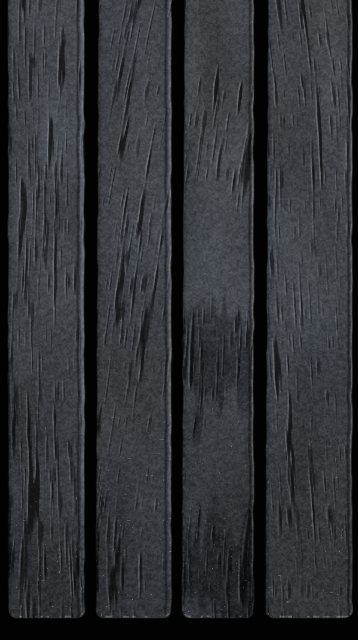
Write a Shadertoy shader that draws this texture.

```glsl
float hash(vec2 p) {
    vec3 q = fract(p.xyx * 0.1031);
    q += dot(q, q.yzx + 33.33);
    return fract((q.x + q.y) * q.z);
}

float noise(vec2 p) {
    vec2 i = floor(p), f = fract(p);
    f = f * f * (3.0 - 2.0 * f);
    return mix(mix(hash(i), hash(i + vec2(1, 0)), f.x),
               mix(hash(i + vec2(0, 1)), hash(i + vec2(1, 1)), f.x), f.y);
}

// Depth of the open pores: long grooves plus short fine scratches
float pores(vec2 p, float density) {
    float groove = noise(p * vec2(85.0, 5.0)) * 0.75 + noise(p * vec2(170.0, 19.0)) * 0.25;
    float scratch = noise(p * vec2(190.0, 13.0) + 40.0);
    float cut = mix(0.95, 0.55, density);
    return max(smoothstep(cut, cut + 0.2, groove),
               0.7 * smoothstep(cut + 0.07, cut + 0.3, scratch));
}

// Distance to a slat that runs off the top and has rounded lower corners
float slatDistance(vec2 p, float left, float right) {
    const float radius = 0.022;
    vec2 halfSize = vec2((right - left) * 0.5, 2.0);
    vec2 d = abs(p - vec2((left + right) * 0.5, 2.061)) - halfSize + radius;
    return length(max(d, 0.0)) + min(max(d.x, d.y), 0.0) - radius;
}

vec3 woodColor(vec2 p, int id, float left, float right, float dist) {
    float seed = float(id) * 7.31 + 3.0;
    float lean = vec4(0.01, 0.13, 0.07, -0.05)[id];
    vec2 q = p + vec2(seed, seed * 2.0);

    // Grain direction, bending gently along the slat
    vec2 g = q;
    g.x += 0.035 * noise(q * vec2(5.0, 2.2)) - lean * p.y * (0.4 + 0.35 * p.y);

    // Open grain everywhere, but in ragged bands on the third slat
    float density = vec4(0.78, 0.62, 0.0, 0.66)[id] + 0.4 * (noise(q * vec2(9.0, 2.5)) - 0.5);
    float band = 0.0;
    if (id == 2) {
        float ragged = 0.16 * noise(g * vec2(75.0, 4.0)) + 0.1 * noise(q * 11.0);
        float y = p.y - 0.6 * (p.x - left) * smoothstep(0.9, 1.6, p.y) + ragged - 0.13;
        band = smoothstep(-0.25, 0.6, cos(6.2832 * (y - 0.2) / 0.58));
        density = 0.3 + 0.55 * band;
    }
    density = clamp(density, 0.0, 1.0);

    // Paint, darker toward the foot, with cloudy sheen and fine speckle
    vec3 color = mix(vec3(0.222, 0.226, 0.234), vec3(0.238, 0.258, 0.282),
                     noise(q * vec2(6.0, 3.0)));
    color *= mix(0.82, 1.12, smoothstep(0.1, 1.2, p.y));
    color *= 0.88 + 0.24 * noise(q * vec2(14.0, 5.0) + 9.0);
    color *= 1.0 - 0.3 * band * (1.0 - smoothstep(0.8, 1.2, p.y));
    color += 0.075 * (noise(q * 240.0) - 0.5) + 0.05 * (noise(q * 110.0) - 0.5);

    // Pores lit from one side
    float depth = pores(g, density);
    float ridge = max(pores(g + vec2(0.0045, 0.0), density) - depth, 0.0);
    color = color * (1.0 - 0.62 * depth) + vec3(0.13, 0.135, 0.14) * ridge;

    // Shaded sides, worn bright right bevel and a faint rim
    float fromLeft = p.x - left, fromRight = right - p.x;
    float wear = noise(vec2(seed, p.y * 9.0)) * 0.5 + noise(vec2(seed, p.y * 70.0)) * 0.5;
    float bevel = vec4(0.013, 0.011, 0.006, 0.006)[id];
    color *= 0.72 + 0.28 * smoothstep(0.0, 0.014, fromLeft);
    color *= 1.0 - 0.4 * smoothstep(0.006, 0.0, abs(fromRight - bevel - 0.005));
    float shine = smoothstep(bevel, bevel * 0.5, fromRight) * smoothstep(0.0, 0.004, fromRight);
    shine *= (0.45 + 0.8 * wear) * smoothstep(0.05, 0.6, p.y);
    color = mix(color, vec3(0.42, 0.43, 0.45), clamp(shine, 0.0, 1.0) * 0.75);
    float rim = smoothstep(0.005, 0.0, abs(dist + 0.004)) * smoothstep(0.45, 0.8, noise(q * 120.0));
    color += 0.2 * rim * (0.3 + 0.7 * smoothstep(0.1, 0.06, p.y));

    // Sparse pale chips
    color += 0.25 * smoothstep(0.93, 1.0, noise(q * 150.0 + 70.0)) * smoothstep(1.1, 0.1, p.y);
    return color;
}

void mainImage(out vec4 fragColor, in vec2 fragCoord) {
    vec2 p = fragCoord / iResolution.x;
    float pixel = 1.0 / iResolution.x;
    vec3 color = vec3(0.006);

    for (int i = 0; i < 4; i++) {
        // Slats taper slightly along their left side
        float taper = i == 0 ? 0.0 : 0.005 * p.y;
        float left = vec4(0.023, 0.267, 0.507, 0.741)[i] + taper;
        float right = vec4(0.236, 0.479, 0.709, 0.984)[i];
        left += 0.003 * (noise(vec2(float(i) * 5.0, p.y * 30.0)) - 0.5);
        right += 0.004 * (noise(vec2(float(i) * 5.0 + 2.0, p.y * 25.0)) - 0.5);

        float dist = slatDistance(p, left, right);
        if (dist > pixel) continue;
        float cover = 1.0 - smoothstep(-pixel, pixel, dist);
        color = mix(color, woodColor(p, i, left, right, dist), cover);
    }
    fragColor = vec4(clamp(color, 0.0, 1.0), 1.0);
}
```
